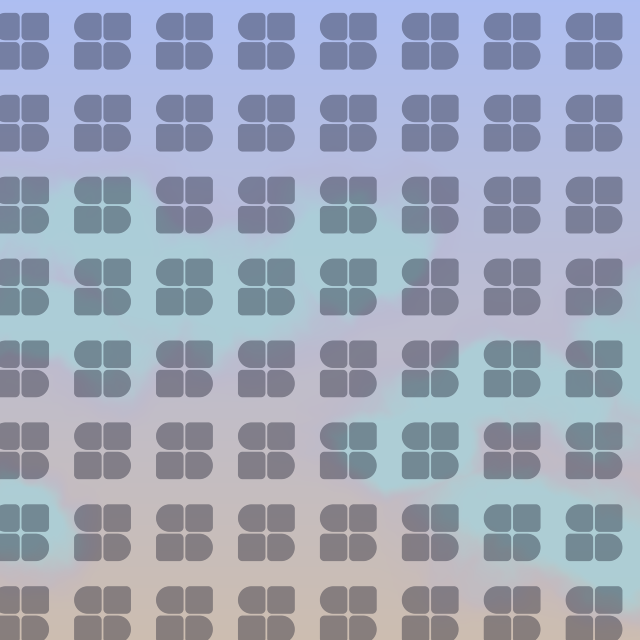
This pattern is drawn by a WebGL 2 fragment shader. Its source:

```glsl
#version 300 es
precision highp float;
// Grid of four-petal tiles over a blue-to-sand gradient with drifting cyan haze.

uniform vec2 u_resolution;
out vec4 outColor;

// Grid and petals, in canvas units
const float PERIOD = 0.128;
const vec2 GRID_ORIGIN = vec2(0.0322, 0.0396);
const float PETAL_OFFSET = 0.0229;
const float PETAL_HALF = 0.0215;
const float SMALL_RADIUS = 0.0072;
const float LARGE_RADIUS = 0.0212;

// Colours
const vec3 SKY_TOP = vec3(0.680, 0.745, 0.945);
const vec3 SAND_BOTTOM = vec3(0.800, 0.740, 0.690);
const vec3 HAZE_CYAN = vec3(0.665, 0.812, 0.845);
const vec3 HAZE_MAUVE = vec3(0.730, 0.690, 0.815);
const vec3 PETAL_TINT = vec3(0.030, 0.040, 0.110);
const float PETAL_OPACITY = 0.35;

// Haze
const float HAZE_STRENGTH = 0.88;
const float MAUVE_STRENGTH = 0.30;
const float HAZE_ROUGHNESS = 1.15;
const float HAZE_SCALE = 5.0;
const float HAZE_WARP = 0.09;
const int BANK_COUNT = 9;
// Each bank: centre xy, radii zw
const vec4 HAZE_BANKS[BANK_COUNT] = vec4[](
    vec4(0.14, 0.64, 0.20, 0.08), vec4(0.30, 0.58, 0.17, 0.10),
    vec4(0.55, 0.64, 0.10, 0.08), vec4(0.08, 0.49, 0.15, 0.08),
    vec4(0.83, 0.36, 0.20, 0.08), vec4(0.99, 0.47, 0.08, 0.09),
    vec4(0.65, 0.29, 0.12, 0.07), vec4(0.86, 0.15, 0.18, 0.09),
    vec4(0.01, 0.17, 0.09, 0.07));

float hash(vec2 p) {
    return fract(sin(dot(p, vec2(127.1, 311.7))) * 43758.55);
}

float valueNoise(vec2 p) {
    vec2 cell = floor(p);
    vec2 f = fract(p);
    f = f * f * (3.0 - 2.0 * f);
    float low = mix(hash(cell), hash(cell + vec2(1.0, 0.0)), f.x);
    float high = mix(hash(cell + vec2(0.0, 1.0)), hash(cell + 1.0), f.x);
    return mix(low, high, f.y);
}

float fbm(vec2 p) {
    float sum = 0.0;
    float amplitude = 0.5;
    for (int i = 0; i < 5; i++) {
        sum += amplitude * valueNoise(p);
        p = mat2(1.6, 1.2, -1.2, 1.6) * p + 7.3;
        amplitude *= 0.5;
    }
    return sum;
}

// Soft haze banks, warped and broken up by noise
float hazeDensity(vec2 uv) {
    vec2 warp = vec2(fbm(uv * HAZE_SCALE), fbm(uv * HAZE_SCALE + 31.0)) - 0.5;
    vec2 p = uv + HAZE_WARP * 2.0 * warp;
    float banks = 0.0;
    for (int i = 0; i < BANK_COUNT; i++) {
        vec2 d = (p - HAZE_BANKS[i].xy) / HAZE_BANKS[i].zw;
        banks = max(banks, exp(-0.8 * dot(d, d)));
    }
    float grain = fbm(p * HAZE_SCALE * 1.6 + 11.0) - 0.48;
    return banks + HAZE_ROUGHNESS * grain * smoothstep(0.02, 0.5, banks);
}

float roundedBox(vec2 p, float halfSize, float radius) {
    vec2 q = abs(p) - halfSize + radius;
    return length(max(q, 0.0)) + min(max(q.x, q.y), 0.0) - radius;
}

// Four petals; the upper left and lower right have a round outer end
float tileDistance(vec2 p) {
    vec2 side = vec2(p.x < 0.0 ? -1.0 : 1.0, p.y < 0.0 ? -1.0 : 1.0);
    vec2 local = p - side * PETAL_OFFSET;
    bool roundEnd = side.x * side.y < 0.0 && local.x * side.x > 0.0;
    return roundedBox(local, PETAL_HALF, roundEnd ? LARGE_RADIUS : SMALL_RADIUS);
}

void main() {
    vec2 uv = gl_FragCoord.xy / u_resolution.y;
    float pixel = 1.0 / u_resolution.y;

    // Gradient and haze, with mauve along the thin edges
    vec3 color = mix(SAND_BOTTOM, SKY_TOP, uv.y);
    float density = hazeDensity(uv);
    float fringe = smoothstep(0.05, 0.25, density) * (1.0 - smoothstep(0.3, 0.6, density));
    color = mix(color, HAZE_MAUVE, MAUVE_STRENGTH * fringe);
    color = mix(color, HAZE_CYAN, HAZE_STRENGTH * smoothstep(0.12, 0.75, density));

    // Translucent petals
    vec2 cell = (fract((uv - GRID_ORIGIN) / PERIOD + 0.5) - 0.5) * PERIOD;
    float coverage = 1.0 - smoothstep(-0.6 * pixel, 0.6 * pixel, tileDistance(cell));
    color = mix(color, PETAL_TINT, PETAL_OPACITY * coverage);

    outColor = vec4(color, 1.0);
}
```
